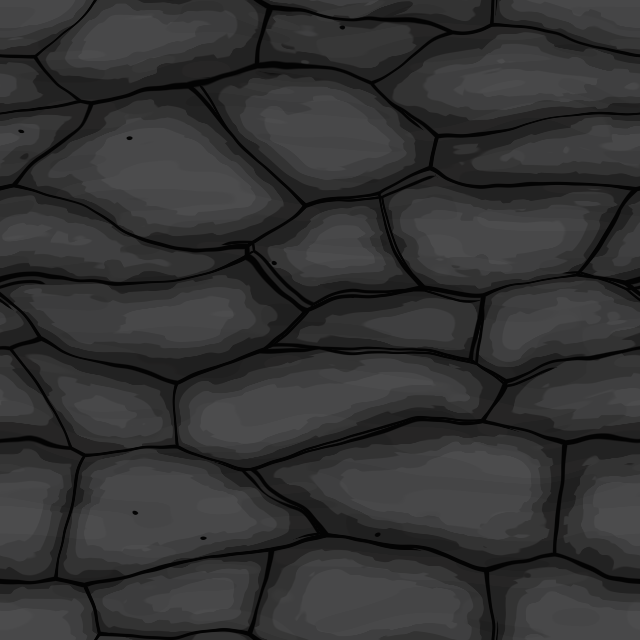
Write a Shadertoy shader that draws this texture.

```glsl
// Tiling wall of dark, hand-painted flat stones with black ink outlines.

const vec2 GRID = vec2(3.0, 7.0); // stones across and up

vec2 hash2(vec2 c) {
    return fract(sin(vec2(dot(c, vec2(127.1, 311.7)), dot(c, vec2(269.5, 183.3)))) * 43758.5);
}

// Whole-number wrap; the half step keeps it safe from rounding
vec2 wrap(vec2 cell, vec2 period) {
    return floor(mod(cell + 0.5, period));
}

// Value noise that wraps after "period" lattice cells
float noise(vec2 uv, vec2 period, float seed) {
    vec2 p = uv * period, i = floor(p), f = fract(p);
    f = f * f * (3.0 - 2.0 * f);
    float a = hash2(wrap(i, period) + seed).x;
    float b = hash2(wrap(i + vec2(1, 0), period) + seed).x;
    float c = hash2(wrap(i + vec2(0, 1), period) + seed).x;
    float d = hash2(wrap(i + vec2(1, 1), period) + seed).x;
    return mix(mix(a, b, f.x), mix(c, d, f.x), f.y);
}

vec2 wobble(vec2 uv, vec2 period, float seed) {
    return vec2(noise(uv, period, seed), noise(uv, period, seed + 31.0)) - 0.5;
}

// Stone centre (xy) and size weight (z) of a grid cell
vec3 stoneSite(vec2 cell) {
    vec2 id = wrap(cell, GRID);
    vec2 jitter = hash2(id + 5.0);
    float rowShift = hash2(vec2(id.y, 47.0)).x;
    vec2 centre = cell + vec2(0.5 * rowShift, 0.15) + vec2(0.75, 0.7) * jitter;
    return vec3(centre, 0.4 * hash2(id + 17.0).x);
}

// Distance to the joint: x exact, y with rounded corners
vec2 jointDistance(vec2 uv) {
    vec2 p = uv * GRID, cell = floor(p), nearest = vec2(0.0);
    float best = 1e5;
    for (int y = -2; y <= 2; y++)
    for (int x = -2; x <= 2; x++) {
        vec3 s = stoneSite(cell + vec2(x, y));
        vec2 r = s.xy - p;
        float power = dot(r, r) - s.z;
        if (power < best) { best = power; nearest = r; }
    }
    float hard = 1.0, sum = 0.0;
    for (int y = -2; y <= 2; y++)
    for (int x = -2; x <= 2; x++) {
        vec3 s = stoneSite(cell + vec2(x, y));
        vec2 r = s.xy - p, delta = r - nearest;
        if (dot(delta, delta) < 1e-4) continue;
        float d = 0.5 * (dot(r, r) - s.z - best) / length(delta * GRID);
        hard = min(hard, d);
        sum += exp(-80.0 * d);
    }
    return vec2(hard, -log(sum) / 80.0);
}

// Sparse ink specks
float speckDistance(vec2 uv) {
    vec2 p = uv * 8.0, cell = floor(p), id = wrap(cell, vec2(8.0));
    vec2 r = (p - cell - 0.25 - 0.5 * hash2(id + 71.0)) / 8.0;
    float size = 0.0045 * step(0.9, hash2(id + 83.0).x);
    return length(r * vec2(0.8, 1.1)) - size + 0.001;
}

void mainImage(out vec4 fragColor, in vec2 fragCoord) {
    vec2 uv = fragCoord / iResolution.xy;
    float aa = 0.7 / iResolution.y;

    // Bend the joints like freehand strokes
    vec2 bent = uv + vec2(0.14, 0.11) * wobble(uv, vec2(3.0), 3.0)
                   + 0.034 * wobble(uv, vec2(8.0), 15.0)
                   + 0.012 * wobble(uv, vec2(15.0), 9.0)
                   + 0.003 * wobble(uv, vec2(40.0), 27.0);
    vec2 joint = jointDistance(bent);

    // Ragged brush edges: broad drift plus flat, steep-sided dabs
    vec2 brushUv = uv + 0.06 * wobble(uv, vec2(6.0), 41.0);
    float drift = noise(uv, vec2(4.0, 7.0), 21.0) - 0.5;
    float dabs = smoothstep(0.35, 0.65, noise(brushUv, vec2(14.0, 32.0), 55.0)) - 0.5;
    float fine = smoothstep(0.38, 0.62, noise(brushUv, vec2(36.0, 64.0), 62.0)) - 0.5;
    float depth = joint.y + 0.024 * drift + 0.010 * dabs + 0.005 * fine;

    // Flat paint layers, lighter towards the middle of each stone
    vec3 color = vec3(0.135, 0.132, 0.132);
    color = mix(color, vec3(0.200), smoothstep(-aa, aa, depth - 0.0125));
    color = mix(color, vec3(0.248, 0.248, 0.251), smoothstep(-aa, aa, depth - 0.0295));
    color = mix(color, vec3(0.284, 0.284, 0.288), smoothstep(-aa, aa, depth - 0.047));

    // Faint see-through strokes
    float glaze = noise(brushUv, vec2(9.0, 40.0), 77.0);
    color += 0.014 * smoothstep(0.72, 0.75, glaze) - 0.012 * smoothstep(0.27, 0.24, glaze);

    // Ink outline, thicker where joints meet
    float pressure = noise(uv, vec2(16.0), 91.0);
    float halfWidth = 0.0014 + 0.0021 * pressure + 0.11 * max(joint.x - joint.y, 0.0);
    float ink = joint.x - halfWidth;

    // A second, loose stroke that comes and goes
    float loose = jointDistance(bent + 0.030 * wobble(uv, vec2(7.0), 103.0)).x;
    float presence = smoothstep(0.55, 0.65, noise(uv, vec2(5.0), 111.0));
    ink = min(ink, loose - 0.0042 * presence + 0.0020);
    ink = min(ink, speckDistance(uv + 0.006 * wobble(uv, vec2(60.0), 120.0)));

    color = mix(vec3(0.010), color, smoothstep(-aa, aa, ink));
    fragColor = vec4(color, 1.0);
}
```
